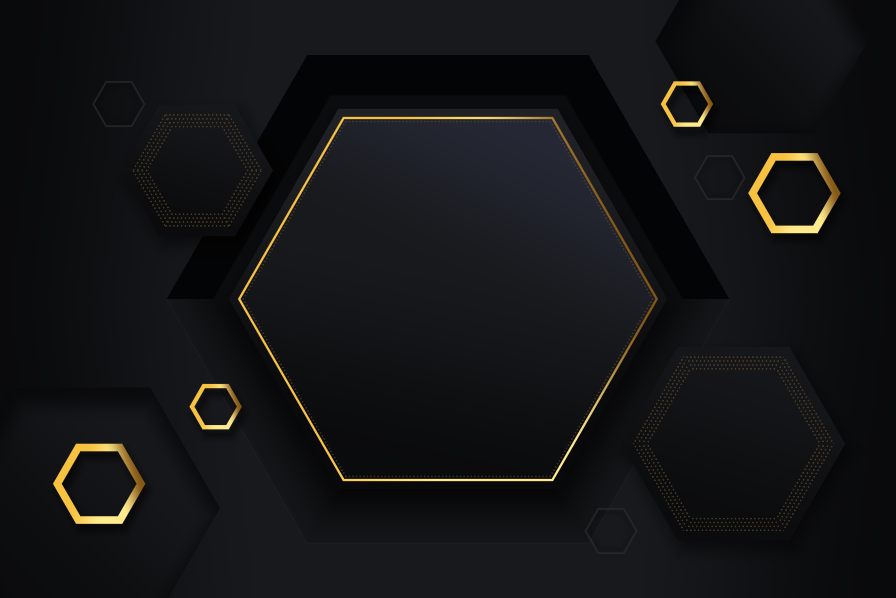
A Shadertoy shader for this background:

```glsl
// Dark layered hexagon panels with a gold-framed centre, gold rings and dotted borders.

// Hexagons are vec3(centre x, centre y, apothem) on a canvas 1.5 wide and 1 high.
const vec3 FRAME = vec3(0.750, 0.500, 0.408);
const vec3 PANEL = vec3(0.750, 0.500, 0.318);
const float GOLD_LINE = 0.3027;
const vec3 RECESS[2] = vec3[2](vec3(0.135, 0.150, 0.202), vec3(1.275, 0.931, 0.154));
const vec3 TILE[2] = vec3[2](vec3(0.330, 0.715, 0.110), vec3(1.228, 0.258, 0.162));
const vec3 OUTLINE[3] = vec3[3](vec3(0.199, 0.826, 0.037), vec3(1.205, 0.703, 0.036),
                                vec3(1.023, 0.112, 0.037));
const vec3 RING[4] = vec3[4](vec3(1.150, 0.826, 0.038), vec3(1.330, 0.677, 0.067),
                             vec3(0.166, 0.191, 0.067), vec3(0.361, 0.320, 0.038));
const vec3 EDGE_DARK = vec3(0.036, 0.038, 0.045);
const vec3 SLATE = vec3(0.096, 0.099, 0.113);
const vec3 PIT = vec3(0.013, 0.014, 0.018);
const vec3 COAL = vec3(0.047, 0.049, 0.056);
const vec3 BLUE_SHEEN = vec3(0.145, 0.158, 0.205);
const vec3 GOLD = vec3(0.97, 0.76, 0.25);
const vec3 PALE_GOLD = vec3(1.00, 0.92, 0.55);
const vec3 BRONZE = vec3(0.52, 0.34, 0.08);
const vec3 DOT_GOLD = vec3(0.34, 0.28, 0.16);
const float SIXTH = 1.0471976;

float pixel;

// Signed distance to a flat-topped hexagon
float hexagon(vec2 p, float apothem) {
    p = abs(p);
    return max(p.y, dot(p, vec2(0.866025, 0.5))) - apothem;
}

float fill(float d) { return clamp(0.5 - d / pixel, 0.0, 1.0); }
float stroke(float d, float width) { return fill(abs(d) - 0.5 * width); }
float softShadow(float d, float blur) { return 1.0 - smoothstep(-blur, blur, d); }

// Coordinates relative to the nearest side: x outward, y along the side
vec2 sideSpace(vec2 p) {
    float a = (floor(atan(p.y, p.x) / SIXTH) + 0.5) * SIXTH;
    vec2 n = vec2(cos(a), sin(a));
    return vec2(dot(p, n), dot(p, vec2(-n.y, n.x)));
}

// Staggered dots in a hexagonal band
float dottedBand(vec2 p, float inner, float outer, float gap) {
    vec2 s = sideSpace(p);
    float row = floor((s.x - inner) / gap);
    vec2 cell = vec2(s.x - inner - row * gap, mod(s.y + 0.5 * gap * mod(row, 2.0), gap));
    float dotMask = 1.0 - smoothstep(0.0006, 0.0012 + pixel * 0.6, length(cell - 0.5 * gap));
    return dotMask * step(inner, s.x) * step(s.x, outer);
}

// Metallic gradient, q spans -1 to 1 across the shape
vec3 metal(vec2 q) {
    vec3 c = mix(GOLD, PALE_GOLD, smoothstep(-0.5, 0.25, q.x - 0.25 * q.y));
    return mix(c, BRONZE, smoothstep(0.35, 0.95, q.x + 0.3 * q.y));
}

void mainImage(out vec4 fragColor, in vec2 fragCoord) {
    vec2 p = fragCoord / iResolution.xy * vec2(1.5, 1.0);
    pixel = 1.0 / iResolution.y;

    // Backdrop, darker towards the sides
    vec2 off = abs(p - vec2(0.75, 0.5));
    vec3 col = mix(SLATE, EDGE_DARK, smoothstep(0.32, 0.80, off.x + 0.12 * off.y));

    // Sunken corner hexagons with an inner shadow
    for (int i = 0; i < 2; i++) {
        vec2 q = p - RECESS[i].xy;
        float a = RECESS[i].z;
        vec3 ground = mix(COAL, SLATE * 0.92, smoothstep(-1.0, 1.2, (q.x + q.y) / a));
        float shade = smoothstep(-0.045, 0.012, hexagon(q - vec2(0.008, -0.014), a));
        col = mix(col, mix(ground, PIT * 1.6, shade * 0.75), fill(hexagon(q, a)));
    }

    // Frame: black upper walls, faintly lit lower walls
    vec2 q = p - FRAME.xy;
    float frame = hexagon(q, FRAME.z);
    float depth = -frame / (FRAME.z - PANEL.z);
    vec3 upper = mix(PIT, COAL, smoothstep(0.72, 0.78, depth));
    vec3 lower = mix(SLATE * 0.82, COAL, smoothstep(0.0, 0.9, depth));
    col = mix(col, mix(lower, upper, fill(-q.y)), fill(frame));
    col += 0.014 * stroke(frame, 0.003) * step(q.y, 0.0);

    // Raised centre panel
    col *= 1.0 - 0.6 * softShadow(hexagon(q + vec2(0.0, 0.018), PANEL.z), 0.035);
    float slope = (q.y + 0.22 * q.x) / PANEL.z;
    vec3 face = mix(COAL * 0.85, SLATE, smoothstep(-1.0, 0.25, slope));
    face = mix(face, BLUE_SHEEN, smoothstep(0.1, 1.15, slope + 0.25 * q.x / PANEL.z));
    vec3 bevel = mix(COAL * 0.75, SLATE * 1.3, smoothstep(-0.7, 1.0, q.y / PANEL.z));
    float line = hexagon(q, GOLD_LINE);
    col = mix(col, mix(bevel, face, fill(line)), fill(hexagon(q, PANEL.z)));
    col = mix(col, DOT_GOLD, 0.6 * dottedBand(q, GOLD_LINE - 0.009, GOLD_LINE - 0.003, 0.006));
    col = mix(col, metal(q / (GOLD_LINE * 1.155)), stroke(line, 0.0038));

    // Raised tiles with dotted borders
    for (int i = 0; i < 2; i++) {
        q = p - TILE[i].xy;
        float a = TILE[i].z;
        col *= 1.0 - 0.55 * softShadow(hexagon(q - vec2(0.008, -0.014), a), 0.03);
        vec3 top = mix(COAL * 0.9, SLATE * 0.9, smoothstep(-1.1, 1.1, (q.y + 0.3 * q.x) / a));
        col = mix(col, top, fill(hexagon(q, a)));
        col = mix(col, DOT_GOLD, 0.75 * dottedBand(q, a - 0.040, a - 0.014, 0.0065));
    }
    // Faint outlines
    for (int i = 0; i < 3; i++) {
        float d = hexagon(p - OUTLINE[i].xy, OUTLINE[i].z);
        col *= 1.0 - 0.3 * softShadow(abs(d + 0.006), 0.012);
        col = mix(col, vec3(0.17, 0.17, 0.18), 0.7 * stroke(d, 0.003));
    }
    // Gold rings with drop shadows
    for (int i = 0; i < 4; i++) {
        q = p - RING[i].xy;
        float width = 0.19 * RING[i].z;
        float mid = RING[i].z - 0.5 * width;
        float dropped = abs(hexagon(q - vec2(0.006, -0.012), mid)) - 0.5 * width;
        col *= 1.0 - 0.65 * softShadow(dropped, 0.014);
        col = mix(col, metal(q / (RING[i].z * 1.155)), stroke(hexagon(q, mid), width));
    }
    fragColor = vec4(col, 1.0);
}
```
